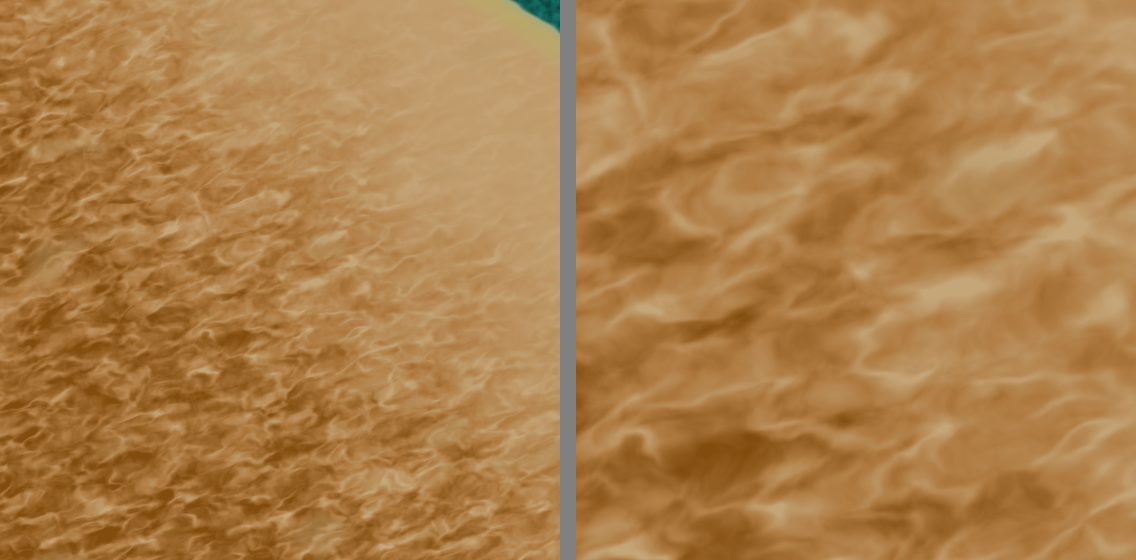
Left: the whole. Right: its middle third, enlarged.
Reproduce this texture procedurally as a Shadertoy shader.

```glsl
// Wind-worn ochre sand: short slanted pale ridges over small brown hollows,
// fading to smooth pale sand at the upper right, beside a sliver of teal water.
// Warped gradient noise, stretched along the grain, drives a colour ramp.

const vec3 HOLLOW = vec3(0.51, 0.30, 0.06);
const vec3 OCHRE  = vec3(0.685, 0.48, 0.255);
const vec3 PALE   = vec3(0.765, 0.635, 0.455);
const vec3 RIM    = vec3(0.72, 0.66, 0.41);
const vec3 FOAM   = vec3(0.66, 0.66, 0.49);
const vec3 WATER  = vec3(0.06, 0.36, 0.33);

const float GRAIN_ANGLE = 0.33;              // tilt of the ridges, radians
const vec2  GRAIN_SCALE = vec2(12.5, 25.0);  // cells along and across the grain
const float WARP        = 0.27;
const float RIDGE_TONE  = 0.36;
const float STREAK_TONE = 0.30;
const float PATCH_TONE  = 0.40;
const float SHADE_TONE  = 0.15;
const float SPECK_TONE  = 0.20;
const float SHORE       = 1.337;             // distance of the water line

vec2 hashGradient(vec2 cell) {
    vec3 p = fract(cell.xyx * vec3(0.1031, 0.1030, 0.0973));
    p += dot(p, p.yzx + 33.33);
    float angle = 6.2832 * fract((p.x + p.y) * p.z);
    return vec2(cos(angle), sin(angle));
}

float gradientNoise(vec2 p) {
    vec2 i = floor(p), f = fract(p);
    vec2 u = f * f * f * (f * (f * 6.0 - 15.0) + 10.0);
    float a = dot(hashGradient(i), f);
    float b = dot(hashGradient(i + vec2(1, 0)), f - vec2(1, 0));
    float c = dot(hashGradient(i + vec2(0, 1)), f - vec2(0, 1));
    float d = dot(hashGradient(i + vec2(1, 1)), f - vec2(1, 1));
    return mix(mix(a, b, u.x), mix(c, d, u.x), u.y);
}

float fbm(vec2 p) {
    float sum = 0.0, amplitude = 1.0;
    for (int i = 0; i < 4; i++) {
        sum += amplitude * gradientNoise(p);
        p = mat2(1.7, 0.6, -0.6, 1.7) * p + 17.3;
        amplitude *= 0.55;
    }
    return sum;
}

// Soft crest where a noise layer crosses zero
float crest(float n) {
    return exp(-40.0 * n * n);
}

// Two sizes of crest, each broken into short pieces by a mask
float ridges(vec2 p) {
    float rough = 0.35 * gradientNoise(p * 2.4 + 7.0);
    float broadMask = smoothstep(-0.2, 0.25, gradientNoise(p * 1.1 + 31.0));
    float fineMask = smoothstep(-0.2, 0.25, gradientNoise(p * 1.5 + 53.0));
    float broad = crest(gradientNoise(p * 0.85) + rough);
    float fine = crest(gradientNoise(p * 1.6 + 41.0) + rough);
    return 0.8 * broad * broadMask + 0.6 * fine * fineMask;
}

// Sparse long crests that run with the grain
float streaks(vec2 p) {
    float mask = smoothstep(0.0, 0.3, gradientNoise(p * vec2(0.3, 0.5) + 13.0));
    return mask * crest(1.3 * gradientNoise(p * vec2(0.22, 0.6) + 71.0));
}

vec3 sandRamp(float tone) {
    vec3 low = mix(HOLLOW, OCHRE, clamp(tone * 2.0, 0.0, 1.0));
    return mix(low, PALE, clamp(tone * 2.0 - 1.0, 0.0, 1.1));
}

void mainImage(out vec4 fragColor, in vec2 fragCoord) {
    vec2 uv = fragCoord / iResolution.xy;

    // Coordinates along the grain, bent by noise
    float c = cos(GRAIN_ANGLE), s = sin(GRAIN_ANGLE);
    vec2 grain = vec2(c * uv.x + s * uv.y, c * uv.y - s * uv.x) * GRAIN_SCALE + 60.0;
    vec2 bend = vec2(fbm(grain * 0.9), fbm(grain * 0.9 + 23.0));
    vec2 p = grain + WARP * bend;

    // Roughness grows away from the upper right corner
    float away = dot(1.0 - uv, vec2(0.70, 0.62)) + 0.10 * gradientNoise(uv * 4.0 + 9.0);
    float rough = smoothstep(0.18, 1.05, away);
    float relief = mix(0.13, 1.0, smoothstep(0.25, 0.75, away));

    // Ridges, streaks, hollows, shaded sides and fine specks
    float ridge = ridges(p);
    float shade = ridge - ridges(p + vec2(0.06, 0.26));
    float specks = fbm(grain * vec2(4.2, 2.4) + 0.8 * bend);
    float detail = RIDGE_TONE * (ridge - 0.36) + STREAK_TONE * (streaks(p) - 0.15)
                 + PATCH_TONE * fbm(p * vec2(1.0, 1.1) + 5.0)
                 + SHADE_TONE * shade + SPECK_TONE * specks;
    float tone = mix(0.95, 0.36, rough) + relief * detail;
    vec3 color = sandRamp(tone);

    // Greyish dusting in scattered spots
    float dust = smoothstep(0.25, 0.5, gradientNoise(grain * vec2(0.5, 0.45) + 80.0));
    color = mix(color, vec3(0.71, 0.59, 0.40), 0.4 * dust);

    // Wet rim, foam line and water in the corner
    float shore = dot(uv, vec2(0.555, 0.832)) + 0.006 * gradientNoise(uv * 30.0) - SHORE;
    color = mix(color, RIM, 0.8 * smoothstep(-0.065, -0.02, shore));
    color = mix(color, FOAM, smoothstep(-0.016, -0.004, shore));
    vec3 water = WATER * (1.0 + 0.5 * fbm(uv * 45.0));
    color = mix(color, water, smoothstep(-0.003, 0.007, shore));

    fragColor = vec4(color, 1.0);
}
```
